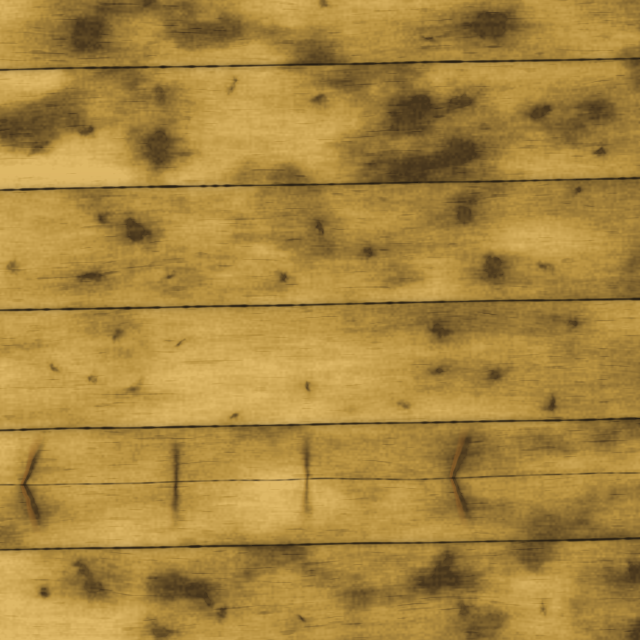
Write a WebGL 2 fragment shader that draws this texture.

```glsl
#version 300 es
precision highp float;
uniform vec2 u_resolution;
out vec4 fragColor;

const float BOARD_HEIGHT = 0.1875;
const float FIRST_SEAM = 0.141;
const float TILT = 0.0175;
const float CRACK_AT = 0.54;
const vec3 GAP = vec3(0.14, 0.11, 0.07);
const vec3 STAIN = vec3(0.28, 0.21, 0.11);
const vec3 HONEY = vec3(0.72, 0.57, 0.25);
const vec3 PALE = vec3(0.87, 0.72, 0.40);
const vec3 RESIN = vec3(0.60, 0.40, 0.16);

float hash(vec2 p) {
  vec3 q = fract(p.xyx * 0.1031);
  q += dot(q, q.yzx + 33.33);
  return fract((q.x + q.y) * q.z);
}

float noise(vec2 p) {
  vec2 i = floor(p), f = fract(p);
  f = f * f * (3.0 - 2.0 * f);
  float low = mix(hash(i), hash(i + vec2(1, 0)), f.x);
  float high = mix(hash(i + vec2(0, 1)), hash(i + vec2(1, 1)), f.x);
  return mix(low, high, f.y);
}

float fbm(vec2 p) {
  float sum = 0.0, gain = 0.5;
  for (int i = 0; i < 4; i++) {
    sum += gain * noise(p);
    p = p * 2.03 + 17.3;
    gain *= 0.5;
  }
  return sum / 0.9375;
}

// Soft dark heart inside a wide halo
float knot(vec2 d, float radius, float halo) {
  float r = length(d * vec2(0.75, 1.0)) / radius;
  float heart = exp(-r * r * 1.3);
  return 0.42 * heart + halo * exp(-r * r * 0.13);
}

// Two whorls of large knots, then small ones spread along the board
float boardKnots(vec2 p, float id, float wear) {
  float dark = 0.0;
  for (int i = 0; i < 13; i++) {
    float n = float(i);
    vec2 seed = vec2(n + 3.0, id * 7.0 + 41.0);
    vec2 rnd = vec2(hash(seed), hash(seed + 90.0));
    bool large = i < 4;
    vec2 whorl = vec2(0.19 + 0.54 * mod(n, 2.0), 0.28 + 0.44 * floor(n / 2.0));
    vec2 center = large ? whorl + (rnd - 0.5) * vec2(0.13, 0.2)
                        : vec2((n - 4.0 + rnd.x) / 9.0, 0.08 + 0.84 * rnd.y);
    float size = hash(seed + 170.0);
    float radius = large ? mix(0.01, 0.02, size * wear) : mix(0.005, 0.012, size * size);
    float halo = large ? 0.42 * wear : 0.12;
    dark += knot(p - center * vec2(1.0, BOARD_HEIGHT), radius, halo);
  }
  return min(dark, 0.62);
}

// Split branches mirrored about the crack: x is shade, y is bare resin
vec2 branches(vec2 p) {
  vec2 result = vec2(0.0);
  float rise = abs(p.y - CRACK_AT * BOARD_HEIGHT);
  for (int i = 0; i < 4; i++) {
    float n = float(i);
    float strong = mod(n, 3.0) < 0.5 ? 1.0 : 0.4;
    float lean = 0.65 * (strong - 0.4);
    float d = p.x - (0.05 + 0.215 * n + 0.03 * (hash(vec2(n, 8.0)) - 0.5)) - lean * rise;
    float reach = 1.0 - smoothstep(0.03, 0.09, rise);
    float width = 0.003 + rise * 0.09;
    float fan = exp(-abs(d) / (0.008 + rise * 0.7 * strong));
    float blade = exp(-d * d / (width * width));
    result.x += reach * (0.3 * blade + 0.55 * strong * fan);
    result.y += strong * strong * reach * (1.0 - smoothstep(0.3, 1.0, abs(d + width) / width));
  }
  return result;
}

float lineMask(float d, float halfWidth, float blur) {
  return 1.0 - smoothstep(halfWidth - blur, halfWidth + blur, abs(d));
}

void main() {
  vec2 uv = gl_FragCoord.xy / u_resolution;
  float blur = max(0.0013, 1.0 / u_resolution.y);

  // Slightly tilted boards
  float level = uv.y - TILT * uv.x - FIRST_SEAM + 0.002 * (noise(uv * vec2(9.0, 4.0)) - 0.5);
  float id = floor(level / BOARD_HEIGHT);
  vec2 p = vec2(uv.x, level - id * BOARD_HEIGHT);
  vec2 shifted = p + vec2(id * 3.7 + 20.0, id * 5.3 + 30.0);
  float wear = clamp(0.3 + 0.4 * abs(id - 1.0), 0.0, 1.0);
  float cracked = 1.0 - step(0.5, abs(id));

  // Grain, saw marks, speckle and short scratches
  vec2 bend = vec2(fbm(shifted * 30.0), fbm(shifted * 30.0 + 60.0)) - 0.5;
  float wavy = shifted.y + 0.035 * fbm(shifted * vec2(3.0, 9.0));
  float grain = noise(vec2(shifted.x * 8.0, wavy * 140.0)) - 0.5;
  float fiber = noise(vec2(shifted.x * 70.0, wavy * 330.0)) - 0.5;
  float saw = noise(shifted * vec2(150.0, 22.0)) - 0.5;
  float speckle = noise(shifted * 230.0) - 0.5;
  float scratch = smoothstep(0.8, 0.97, noise(vec2(shifted.x * 28.0, wavy * 250.0)));
  float tone = 0.7 + 0.24 * (0.5 - uv.x) + 0.1 * grain + 0.1 * fiber;
  tone += 0.05 * saw + 0.11 * speckle - 0.13 * scratch;
  tone += 0.75 * (fbm(shifted * vec2(4.5, 13.0)) - 0.5);

  // Smoky stains, knots and branches
  float smoke = smoothstep(0.48, 0.8, fbm(shifted * vec2(7.0, 11.0) + 11.0));
  vec2 branch = cracked * branches(p + bend * 0.008);
  tone -= 0.5 * wear * smoke + branch.x;
  tone -= (1.0 - 0.8 * cracked) * boardKnots(p + bend * 0.042, id, wear);
  tone = max(tone, 0.06 + 0.12 * (grain + speckle));
  vec3 color = mix(STAIN, HONEY, clamp(tone / 0.6, 0.0, 1.0));
  color = mix(color, PALE, clamp((tone - 0.6) / 0.36, 0.0, 1.0));
  color = mix(color, RESIN, 0.6 * clamp(branch.y, 0.0, 1.0));

  // Thin broken seams with shaded edges, and one faint crack
  float seam = min(p.y, BOARD_HEIGHT - p.y);
  float row = floor(level / BOARD_HEIGHT + 0.5) * 9.0 + 50.0;
  float ragged = noise(vec2(uv.x * 110.0, row));
  float opening = mix(0.5, 1.0, noise(vec2(uv.x * 13.0, row + 4.0)));
  float crack = p.y - CRACK_AT * BOARD_HEIGHT - 0.005 * (noise(vec2(uv.x * 14.0, 3.0)) - 0.5);
  color *= 1.0 - 0.25 * exp(-seam / 0.004);
  float gap = lineMask(seam, 0.0008 + 0.0014 * ragged * opening, blur);
  color = mix(color, GAP, gap * mix(0.7, 1.0, opening * ragged));
  color = mix(color, GAP, cracked * (0.25 + 0.5 * ragged) * lineMask(crack, 0.0011, blur));
  fragColor = vec4(color, 1.0);
}
```
